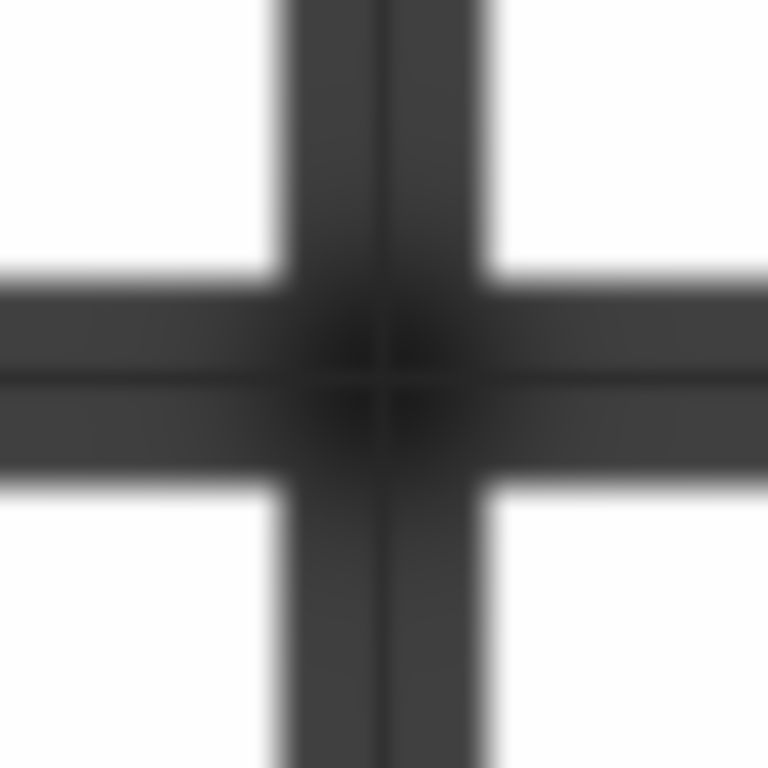
This background is drawn by a Shadertoy shader. Its source:

```glsl
const vec3 PANE = vec3(0.995);
const float BAR_GREY = 0.25;
const float CORE_GREY = 0.10;

float gaussian(float d, float sigma) {
    return exp(-0.5 * d * d / (sigma * sigma));
}

// 0 inside a bar, 1 outside, with a soft border
float outsideBar(float coord, float center, float halfWidth, float blur) {
    return smoothstep(halfWidth - blur, halfWidth + blur, abs(coord - center));
}

// Dark bar tone, deepening toward the crossing
float barShade(float glow) {
    return mix(BAR_GREY, CORE_GREY, glow);
}

// Thin seam: darker than the bars, lighter than the core
float addSeam(float shade, float dist, float glow, float strength) {
    float seamGrey = mix(0.18, 0.14, glow);
    return mix(shade, seamGrey, strength * gaussian(dist, 0.0105));
}

void mainImage(out vec4 fragColor, in vec2 fragCoord) {
    vec2 uv = fragCoord / iResolution.xy;
    vec2 barCenter = vec2(0.4995, 0.501);
    vec2 seamCenter = vec2(0.498, 0.507);

    // Crossing shadow and seams
    vec2 offset = uv - seamCenter;
    float glow = gaussian(length(offset), 0.122);
    float shade = barShade(glow);
    shade = addSeam(shade, offset.x, glow, 0.8);
    shade = addSeam(shade, offset.y, glow, 0.95);

    // Four bright corner panes
    float pane = outsideBar(uv.x, barCenter.x, 0.135, 0.035)
               * outsideBar(uv.y, barCenter.y, 0.135, 0.035);

    fragColor = vec4(mix(vec3(shade), PANE, pane), 1.0);
}
```
